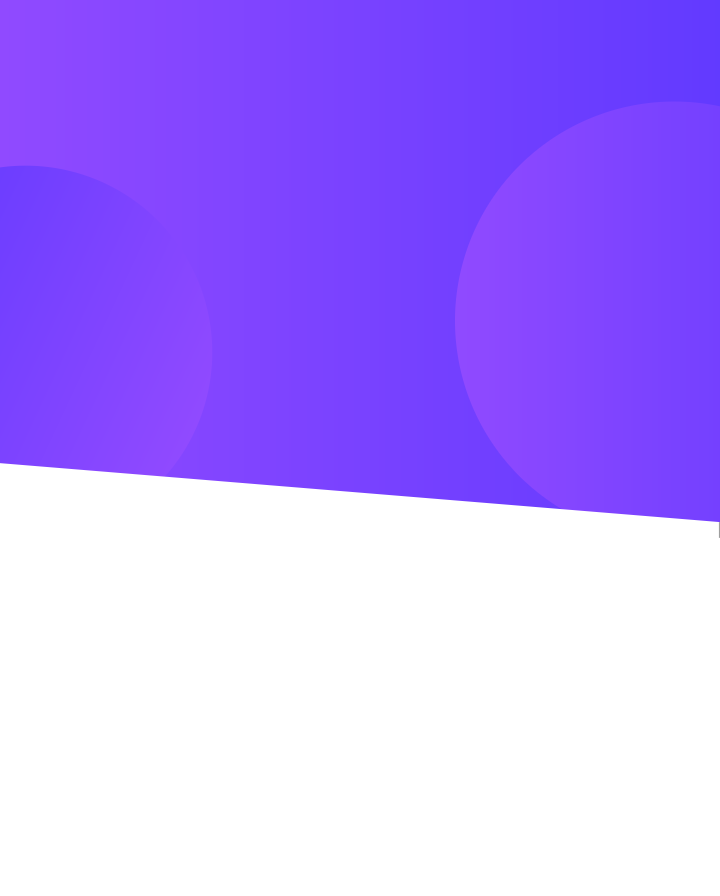
This background is drawn by a Shadertoy shader. Its source:

```glsl
// Violet-to-indigo banner with two gradient discs above a slanted white panel.

const vec3 VIOLET = vec3(0.565, 0.290, 1.0);
const vec3 INDIGO = vec3(0.385, 0.227, 1.0);
const vec3 PAPER = vec3(1.0);
const vec3 SLIVER_GREY = vec3(0.62);

// Lengths are in canvas heights, except where a share of the width is named.
const vec2 LEFT_CENTER = vec2(0.0286, 0.6068);
const float LEFT_RADIUS = 0.2083;
const vec2 LEFT_DIRECTION = vec2(0.906, -0.423);

const vec2 RIGHT_CENTER = vec2(0.7526, 0.6419);
const float RIGHT_RADIUS = 0.2448;
const vec2 RIGHT_DIRECTION = vec2(-1.0, 0.0);

const float SLANT_LEFT = 0.4831;    // panel height at the left side
const float SLANT_RIGHT = 0.4173;   // panel height at the right side
const float SLIVER_BOTTOM = 0.3997;
const float SLIVER_START = 0.9985;  // share of the width

// Coverage of a shape from its signed distance, one pixel soft.
float coverage(float signedDistance) {
    return clamp(0.5 - signedDistance * iResolution.y, 0.0, 1.0);
}

// Lays a disc over the base, shaded from indigo to violet along a direction.
vec3 paintDisc(vec3 base, vec2 p, vec2 center, float radius, vec2 direction) {
    vec2 offset = p - center;
    float blend = 0.5 + 0.5 * dot(offset, direction) / radius;
    vec3 shade = mix(INDIGO, VIOLET, clamp(blend, 0.0, 1.0));
    return mix(base, shade, coverage(length(offset) - radius));
}

void mainImage(out vec4 fragColor, in vec2 fragCoord) {
    vec2 p = fragCoord / iResolution.y;
    float across = fragCoord.x / iResolution.x;
    float aspect = iResolution.x / iResolution.y;

    // Banner and discs
    vec3 color = mix(VIOLET, INDIGO, across);
    color = paintDisc(color, p, LEFT_CENTER, LEFT_RADIUS, LEFT_DIRECTION);
    color = paintDisc(color, p, RIGHT_CENTER, RIGHT_RADIUS, RIGHT_DIRECTION);

    // Slanted panel
    float slope = (SLANT_RIGHT - SLANT_LEFT) / aspect;
    float slantDistance = (p.y - SLANT_LEFT - slope * p.x) / sqrt(1.0 + slope * slope);
    float panel = coverage(slantDistance);
    color = mix(color, PAPER, panel);

    // Thin grey sliver under the right end of the slant
    float sliver = coverage((SLIVER_START - across) * aspect) * coverage(SLIVER_BOTTOM - p.y);
    color = mix(color, SLIVER_GREY, sliver * panel);

    fragColor = vec4(color, 1.0);
}
```
